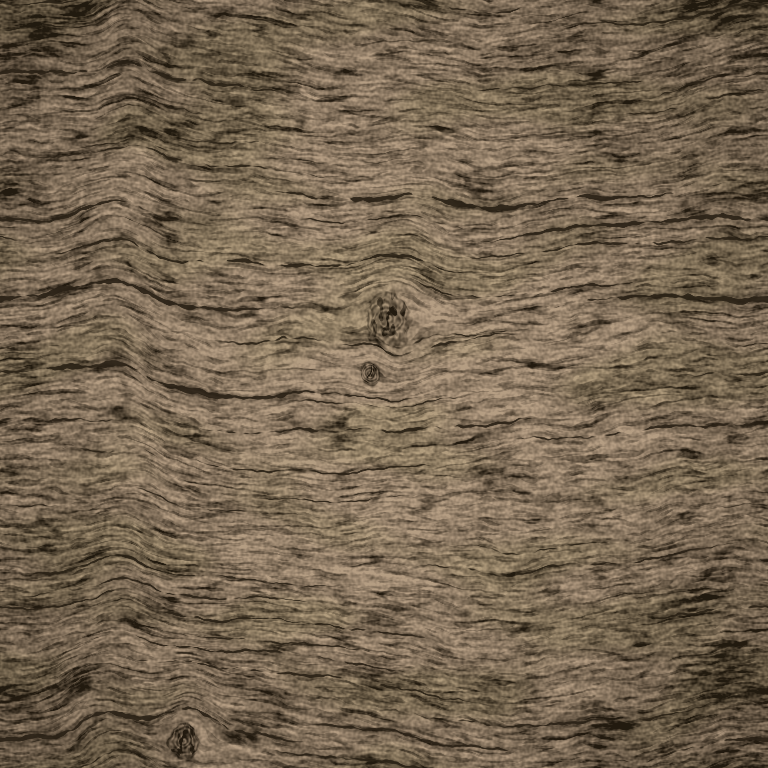
Write a Shadertoy shader that draws this texture.

```glsl
// Weathered oak board: wavy horizontal grain, dark cracks and small knots, tiling both ways.

const float TAU = 6.28318;

float hash(vec2 p) {
    vec3 q = fract(p.xyx * 0.1031);
    q += dot(q, q.yzx + 33.33);
    return fract((q.x + q.y) * q.z);
}

float cornerSlope(vec2 cell, vec2 offset, vec2 count) {
    float angle = TAU * hash(mod(cell, count) + count.yx * 0.37);
    return dot(offset, vec2(cos(angle), sin(angle)));
}

// Gradient noise that repeats over the unit square, with count cells per side.
float noise(vec2 uv, vec2 count) {
    vec2 p = uv * count, cell = floor(p), f = p - cell;
    vec2 s = f * f * f * (f * (f * 6.0 - 15.0) + 10.0);
    vec2 e = vec2(1.0, 0.0);
    return mix(mix(cornerSlope(cell, f, count), cornerSlope(cell + e, f - e, count), s.x),
               mix(cornerSlope(cell + e.yx, f - e.yx, count), cornerSlope(cell + 1.0, f - 1.0, count), s.x), s.y);
}

// Centre and radius of each knot.
vec3 knot(int i) {
    return i == 0 ? vec3(0.505, 0.585, 0.033) : i == 1 ? vec3(0.482, 0.514, 0.014) : vec3(0.24, 0.035, 0.022);
}

// Height along the board, bent so that constant values follow the grain.
float grainHeight(vec2 uv) {
    float ridge = uv.x - 0.155 + 0.02 * sin(TAU * uv.y * 2.0) + 0.03 * noise(uv, vec2(4, 9));
    ridge -= round(ridge);
    float v = uv.y - 0.016 * sin(TAU * (uv.x + 0.15)) - 0.012 * sin(TAU * uv.x) * cos(TAU * uv.y);
    v -= 0.015 * exp(-ridge * ridge / 0.0018);
    v -= 0.024 * noise(uv, vec2(5, 4)) + 0.007 * noise(uv, vec2(15, 9));
    v -= 0.0025 * noise(uv, vec2(44, 34)) + 0.0011 * noise(uv, vec2(115, 85));
    for (int i = 0; i < 3; i++) {
        vec3 k = knot(i);
        vec2 d = uv - k.xy;
        d -= round(d);
        v -= 0.62 * d.y * exp(-dot(d, d) / (3.5 * k.z * k.z));
        vec2 hump = (d - vec2(0.5, 2.6) * k.z) / (k.z * vec2(1.2, 2.8));
        v -= 0.55 * k.z * exp(-dot(hump, hump));
    }
    return v;
}

// Long ragged cracks that follow the grain; returns coverage.
float cracks(vec2 g, float pixel) {
    float dark = 0.0;
    for (int i = 0; i < 42; i++) {
        float id = float(i);
        float size = hash(vec2(id, 7.0));
        float d = g.y - (id + 0.8 * hash(vec2(id, 3.0))) / 42.0;
        d -= round(d);
        if (abs(d) > 0.02) continue;
        vec2 row = vec2(g.x, (id + 0.5) / 42.0);
        d += 0.005 * noise(row, vec2(11, 42)) + 0.003 * noise(row, vec2(47, 42));
        d += 0.0014 * noise(g, vec2(130, 160));
        float along = g.x - hash(vec2(id, 11.0));
        along = abs(along - round(along)) / mix(0.09, 0.42, size);
        float width = mix(0.0005, 0.0026, size * size * size) * (1.0 - smoothstep(0.3, 1.0, along));
        width *= clamp(0.8 + 1.9 * noise(row, vec2(23, 42)) + 1.3 * noise(row, vec2(90, 42)), 0.0, 1.6);
        float core = 1.0 - smoothstep(width - 0.4 * pixel, width + 0.0004 + 0.6 * pixel, abs(d));
        float shade = 0.4 * exp(-abs(d) / (2.0 * width + 0.0005));
        dark = max(dark, max(core, shade) * smoothstep(0.0, 0.0007, width));
    }
    return dark;
}

void mainImage(out vec4 fragColor, in vec2 fragCoord) {
    vec2 uv = fragCoord / iResolution.xy;
    float pixel = 1.0 / iResolution.y;
    vec2 g = vec2(uv.x, grainHeight(uv));

    // Fibres from broad bands to fine streaks and surface grit
    float patches = noise(g, vec2(5, 13));
    float tone = 0.82 + 0.15 * patches + 0.22 * noise(g, vec2(9, 58));
    tone += 0.38 * noise(g, vec2(24, 190)) + 0.36 * noise(g, vec2(90, 240));
    tone += 0.3 * noise(uv, vec2(230, 250));

    // Thin sharp splits between fibres, long ones and short ones
    float gate = smoothstep(-0.2, 0.2, noise(g, vec2(17, 41)));
    float split = 1.0 - smoothstep(0.03, 0.1, abs(noise(g, vec2(9, 62))));
    float nick = smoothstep(0.17, 0.3, noise(g, vec2(15, 104)));
    float fleck = smoothstep(0.15, 0.3, noise(g, vec2(34, 185)));
    tone -= 0.34 * split * gate + 0.36 * nick * (0.35 + 0.65 * gate) + 0.26 * fleck;

    // Darker, rougher wood toward the borders and in scattered stains
    vec2 border = pow(abs(cos(0.5 * TAU * uv)), vec2(10.0));
    float stain = smoothstep(0.2, 0.5, noise(g, vec2(7, 17)) + 0.12 * (border.x + border.y));
    tone -= 0.075 * (cos(TAU * uv.x) + cos(TAU * uv.y)) + 0.06 * (border.x + border.y);
    tone -= stain * (0.12 + 0.35 * smoothstep(0.0, 0.2, noise(g, vec2(28, 130))));

    tone = mix(tone, -0.02, 0.92 * cracks(g, pixel));

    // Knots: fine rings, a broken dark rim and a split heart
    for (int i = 0; i < 3; i++) {
        vec3 k = knot(i);
        vec2 d = uv - k.xy;
        d -= round(d);
        vec2 q = d / k.z * vec2(1.08, 0.88);
        float rho = length(q) + 0.22 * noise(uv, vec2(48, 40)) + 0.16 * noise(uv, vec2(120, 110));
        float rings = 0.62 + 0.18 * sin(rho * 27.0) + 0.6 * noise(uv, vec2(210, 170));
        rings -= 0.4 * smoothstep(0.1, 0.25, noise(uv, vec2(130, 75)));
        float heart = abs(q.x - 0.15 * sin(4.0 * q.y) + 0.4 * noise(uv, vec2(90, 70)));
        rings -= 0.6 * (1.0 - smoothstep(0.03, 0.13, heart)) * (1.0 - smoothstep(0.4, 0.75, rho));
        tone = mix(tone, rings - 0.12 * float(i), 1.0 - smoothstep(0.8, 0.95, rho));
        float rim = (rho - 0.95) / 0.075;
        float broken = smoothstep(-0.35, 0.25, noise(uv, vec2(70, 60)) - 0.15 * q.y);
        tone -= (0.36 - 0.22 * clamp(q.y, -1.0, 1.0)) * broken * exp(-rim * rim);
    }

    vec3 wood = mix(vec3(0.17, 0.135, 0.09), vec3(0.64, 0.555, 0.46), clamp(tone, -0.08, 1.15));
    wood *= mix(vec3(1), vec3(0.985, 1.0, 0.96), smoothstep(0.1, -0.3, patches));
    fragColor = vec4(wood, 1.0);
}
```
